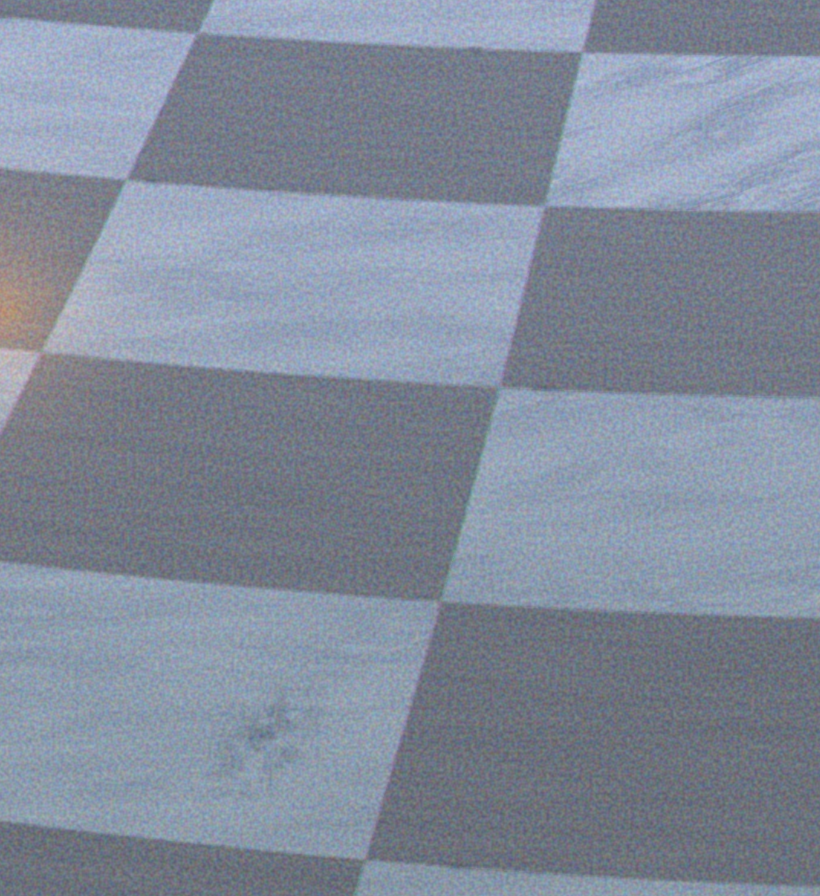
This pattern is drawn by a WebGL 1 fragment shader. Its source:

```glsl
precision highp float;
// Checkered floor of pale and grey marble, seen at a slant in dim bluish light.

uniform vec2 u_resolution;

#define PALE_FAR vec3(0.640, 0.690, 0.788)
#define PALE_NEAR vec3(0.550, 0.608, 0.672)
#define GREY_FAR vec3(0.460, 0.485, 0.545)
#define GREY_NEAR vec3(0.420, 0.442, 0.485)
#define GLOW_COLOR vec3(0.170, 0.080, 0.010)
#define GLOW_CENTER vec2(-0.010, 0.350)
#define STAIN_CENTER vec2(0.302, 0.827)
#define LENS_BEND 0.0518
#define TILE_WIDTH 2.764
#define EDGE_SOFTNESS 0.0036
#define SEAM_WIDTH 0.0034
#define GRAIN 0.11

float hash(vec2 p) {
  vec3 q = fract(vec3(p.xyx) * 0.1031);
  q += dot(q, q.yzx + 33.33);
  return fract((q.x + q.y) * q.z);
}

float cornerGradient(vec2 cell, vec2 offset) {
  float angle = 6.28318 * hash(cell);
  return dot(vec2(cos(angle), sin(angle)), offset);
}

float gradientNoise(vec2 p) {
  vec2 i = floor(p), f = fract(p);
  vec2 s = f * f * f * (f * (f * 6.0 - 15.0) + 10.0);
  vec2 e = vec2(1.0, 0.0);
  return mix(
    mix(cornerGradient(i, f), cornerGradient(i + e, f - e), s.x),
    mix(cornerGradient(i + e.yx, f - e.yx), cornerGradient(i + 1.0, f - 1.0), s.x), s.y);
}

float fbm(vec2 p) {
  float sum = 0.0, amplitude = 0.6;
  for (int i = 0; i < 3; i++) {
    sum += amplitude * gradientNoise(p);
    p = p * 2.03 + 17.1;
    amplitude *= 0.55;
  }
  return sum;
}

// Floor position in tiles (xy) and canvas size of one tile there (zw).
vec4 floorPlane(vec2 p) {
  float dx = p.x - 0.457;
  float y = p.y + LENS_BEND * dx * dx;
  y = (y - 0.0459 * dx) / (1.0 + 0.0353 * dx);
  // Slight unevenness of the laid rows
  float sag = 0.0035 * sin(5.2 * (y - 0.22));
  y -= sag;
  float scale = 0.1512 + 0.0795 * y;
  float width = TILE_WIDTH * scale;
  return vec4((p.x - sag - 0.6673 + 0.2665 * y) / width, (y - 0.054) / scale,
              width, scale * scale / 0.1555);
}

// Diagonal veins on pale tiles, boldest on the tile at the floor origin.
float paleVeins(vec2 tilePos, vec2 id) {
  float bold = exp(-2.0 * dot(id, id));
  float angle = mix(0.2 + 0.25 * hash(id + 40.0), 0.85, bold);
  float c = cos(angle), s = sin(angle);
  vec2 q = vec2(tilePos.x * c - tilePos.y * s, tilePos.x * s + tilePos.y * c);
  q = q * vec2(3.5, 9.0 + 3.0 * bold) + 31.0 * id + 200.0;
  q.y += 1.0 * fbm(q * 0.5);
  float vein = 1.0 - smoothstep(0.0, 0.3, abs(fbm(q)));
  float patches = smoothstep(-0.3, 0.35, gradientNoise(q * 0.5 + 9.0));
  return (0.035 + 0.055 * bold) * vein * patches - 0.05 * fbm(q * 0.6 + 50.0);
}

// Fine, nearly level streaks on grey tiles.
float greyStreaks(vec2 tilePos, vec2 id) {
  vec2 q = tilePos * vec2(2.5, 18.0) + 23.0 * id + 300.0;
  return 0.032 * fbm(q);
}

void main() {
  vec2 p = vec2(gl_FragCoord.x, u_resolution.y - gl_FragCoord.y) / u_resolution.y;
  vec4 plane = floorPlane(p);
  vec2 id = floor(plane.xy), tilePos = fract(plane.xy);

  // Soft checker from the distance to the nearest seams
  vec2 seamDist = (0.5 - abs(tilePos - 0.5)) * plane.zw;
  float soft = max(EDGE_SOFTNESS, 1.0 / u_resolution.y);
  vec2 ramp = clamp(seamDist / soft, 0.0, 1.0);
  vec2 side = (1.0 - 2.0 * mod(id, 2.0)) * ramp * (1.5 - 0.5 * ramp * ramp);
  float pale = 0.5 + 0.5 * side.x * side.y;

  // Stone
  float near = smoothstep(0.0, 0.9, p.y);
  vec3 paleStone = mix(PALE_FAR, PALE_NEAR, near) - paleVeins(tilePos, id) * vec3(1.05, 1.0, 0.9);
  vec3 greyStone = mix(GREY_FAR, GREY_NEAR, near) + greyStreaks(tilePos, id);
  vec3 color = mix(greyStone, paleStone, pale);
  color += 0.018 * (hash(id + 70.0) - 0.5);

  // Mottled stain
  vec2 d = p - STAIN_CENTER;
  vec2 smear = vec2(d.x - d.y, d.x + d.y) / vec2(0.105, 0.050);
  float mottle = smoothstep(-0.25, 0.35, fbm(p * vec2(34.0, 42.0) + 60.0));
  color -= 0.13 * pale * mottle * exp(-dot(smear, smear));

  // Seams: colour fringes along the columns, rare dark gaps along the rows
  vec2 seam = exp(-pow(seamDist / max(vec2(SEAM_WIDTH), vec2(soft)), vec2(2.0)));
  vec2 nearest = floor(plane.xy + 0.5);
  float paleOnRight = 1.0 - 2.0 * mod(nearest.x + id.y, 2.0);
  color += seam.x * paleOnRight * vec3(-0.030, 0.022, -0.020);
  float gap = smoothstep(0.32, 0.55, gradientNoise(vec2(plane.x * 9.0, nearest.y * 7.3) + 80.0));
  color -= seam.y * (0.008 + 0.10 * gap);

  // Warm reflected light
  vec2 g = (p - GLOW_CENTER) / vec2(0.085, 0.085);
  float glow = 0.85 * exp(-dot(g, g)) + 0.35 * exp(-0.25 * dot(g, g));
  vec2 core = (p - GLOW_CENTER - vec2(0.020, -0.005)) / 0.022;
  color += GLOW_COLOR * glow + vec3(0.05, 0.01, -0.05) * exp(-dot(core, core));

  // Coloured grain: fine specks over broader warm and cool blotches
  vec3 specks = vec3(gradientNoise(p * 190.0), gradientNoise(p * 190.0 + 411.3),
                     gradientNoise(p * 190.0 + 823.7));
  color += GRAIN * (specks + 0.5 * gradientNoise(p * 310.0 + 97.0));
  color += vec3(0.035, 0.0, -0.045) * gradientNoise(p * 85.0 + 150.0);

  gl_FragColor = vec4(clamp(color, 0.0, 1.0), 1.0);
}
```
